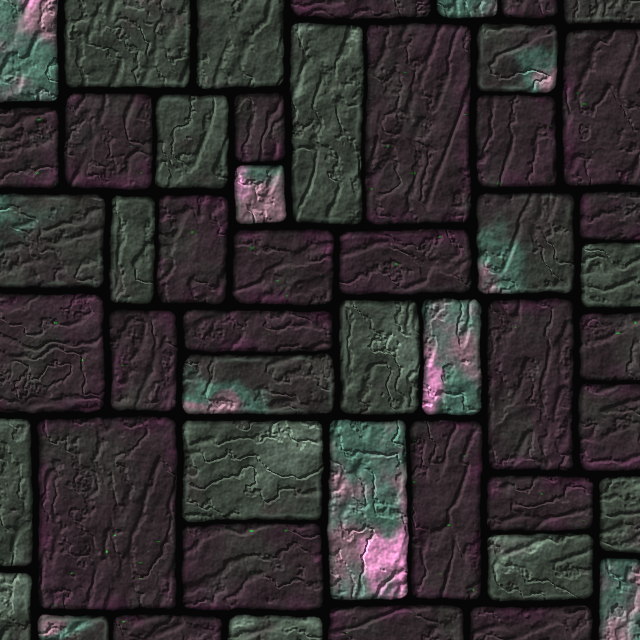
Write a Shadertoy shader that draws this texture.

```glsl
// Dark masonry of rounded plum, moss and rose stones set in black joints.

const float STONES_ACROSS = 5.0;    // layout cells along the canvas height
const float JOINT = 0.0056;         // half width of a joint
const float SEAM_TRIM = 0.0022;     // how much a split seam is tightened
const float CORNER = 0.013;         // corner radius
const float SPLIT_SHARE = 0.62;     // share of large stones cut in two
const float RELIEF = 4.2;           // strength of the carved light
const vec2 LIGHT_STEP = vec2(-0.0022, 0.0026);

const vec3 PLUM = vec3(0.185, 0.150, 0.162);
const vec3 MAGENTA = vec3(0.270, 0.135, 0.225);
const vec3 MOSS = vec3(0.215, 0.245, 0.212);
const vec3 PALE_MOSS = vec3(0.350, 0.410, 0.360);
const vec3 TEAL = vec3(0.270, 0.385, 0.340);
const vec3 MAUVE = vec3(0.490, 0.385, 0.420);
const vec3 ROSE = vec3(0.790, 0.510, 0.680);
const vec3 RIM = vec3(0.440, 0.520, 0.460);
const vec3 SPECK = vec3(0.120, 0.460, 0.140);
const vec3 JOINT_COLOR = vec3(0.018, 0.024, 0.021);

float hash(vec2 p) {
    vec3 q = fract(p.xyx * vec3(0.1031, 0.1030, 0.0973));
    q += dot(q, q.yzx + 33.33);
    return fract((q.x + q.y) * q.z);
}

float cornerSlope(vec2 cell, vec2 offset) {
    float angle = 6.2832 * hash(cell + 57.0);
    return dot(vec2(cos(angle), sin(angle)), offset);
}

// Gradient noise, about -0.7 to 0.7
float noise(vec2 p) {
    vec2 i = floor(p), f = p - i, o = vec2(1, 0);
    vec2 u = f * f * f * (f * (f * 6.0 - 15.0) + 10.0);
    return mix(mix(cornerSlope(i, f), cornerSlope(i + o, f - o), u.x),
               mix(cornerSlope(i + o.yx, f - o.yx), cornerSlope(i + 1.0, f - 1.0), u.x), u.y);
}

float fbm(vec2 p, int octaves) {
    float sum = 0.0, amp = 0.6;
    for (int k = 0; k < octaves; k++) {
        sum += amp * noise(p);
        p = mat2(1.6, 1.2, -1.2, 1.6) * p + 7.3;
        amp *= 0.54;
    }
    return sum;
}

// Position of the dividing line inside a layout cell
float divider(vec2 cell) { return mix(0.14, 0.86, hash(cell + 11.0)); }

struct Stone { vec2 lo; vec2 hi; float kind; float seed; };

// Alternate cells hold a vertical or a horizontal divider; each lattice
// vertex then owns one rectangle, which may be cut in two.
Stone findStone(vec2 g) {
    vec2 c = floor(g), f = g - c, side;
    if (mod(c.x + c.y, 2.0) < 0.5) {
        side.x = step(divider(c), f.x);
        side.y = step(divider(c + vec2(2.0 * side.x - 1.0, 0)), f.y);
    } else {
        side.y = step(divider(c), f.y);
        side.x = step(divider(c + vec2(0, 2.0 * side.y - 1.0)), f.x);
    }
    vec2 v = c + side;
    float sw = divider(v - 1.0), ne = divider(v);
    float nw = divider(v - vec2(1, 0)), se = divider(v - vec2(0, 1));
    bool even = mod(v.x + v.y, 2.0) < 0.5;
    vec2 lo = v - 1.0 + (even ? vec2(sw, se) : vec2(nw, sw));
    vec2 hi = v + (even ? vec2(ne, nw) : vec2(se, ne));

    vec2 size = hi - lo;
    float part = 0.0;
    bool alongX = (size.x > size.y) == (hash(v + 31.0) < 0.65);
    vec2 axis = alongX ? vec2(1, 0) : vec2(0, 1);
    if (dot(size, axis) > 0.85 && hash(v + 73.0) < SPLIT_SHARE) {
        float cut = dot(lo + size * mix(0.4, 0.6, hash(v + 91.0)), axis);
        float trim = SEAM_TRIM * STONES_ACROSS;
        part = step(cut, dot(g, axis));
        if (part > 0.5) lo = mix(lo, vec2(cut - trim), axis);
        else hi = mix(hi, vec2(cut + trim), axis);
    }
    // Even spread of kinds over the lattice
    float kind = fract(0.7549 * v.x + 0.5698 * v.y + 0.41 * part + 0.13);
    return Stone(lo, hi, kind, hash(v + 19.0 * part + 5.0));
}

// Rough surface with flaky creases along the stone's grain
float height(vec2 p, vec2 grain) {
    float rough = fbm(p * 13.0, 5);
    float crease = abs(noise(p * grain + 1.3 * rough));
    return 0.85 * rough + 0.28 * smoothstep(0.0, 0.16, crease);
}

vec3 stoneColor(vec2 p, vec2 uv, float depth, Stone s) {
    vec2 shift = vec2(s.seed * 37.0, s.seed * 91.0);
    float cloud = clamp(0.5 + 1.1 * fbm(p * 8.0 + shift, 4), 0.0, 1.0);
    float blot = fbm(p * 12.0 - shift, 4);
    vec2 corner = step(0.5, vec2(s.seed, fract(s.seed * 7.0)));
    float glow = 1.0 - smoothstep(0.05, 0.75, length(uv - corner) + 0.6 * blot);
    if (s.kind < 0.46) {
        vec3 col = mix(PLUM, MOSS, 0.45 * smoothstep(0.45, 0.9, cloud));
        float stain = smoothstep(0.035, 0.0, depth) * smoothstep(-0.1, 0.3, blot);
        col = mix(col, MAGENTA, 0.7 * stain + 0.25 * glow);
        return mix(col, SPECK, 0.8 * smoothstep(0.50, 0.58, noise(p * vec2(75, 120))));
    }
    if (s.kind < 0.74) {
        vec3 col = mix(MOSS, PALE_MOSS, smoothstep(0.45, 1.0, cloud + 0.35 * (uv.y - 0.4)));
        return mix(col, PLUM * 1.2, 0.5 * smoothstep(0.05, 0.4, blot));
    }
    if (s.kind < 0.90) {
        vec3 col = mix(mix(PLUM, MOSS, cloud), TEAL, smoothstep(0.0, 0.45, glow));
        return mix(col, MAUVE, smoothstep(0.45, 0.85, glow));
    }
    vec3 col = mix(TEAL, MAUVE, smoothstep(0.35, 0.75, cloud));
    return mix(col, ROSE, smoothstep(0.25, 0.75, glow + 0.5 * (cloud - 0.5)));
}

void mainImage(out vec4 fragColor, in vec2 fragCoord) {
    vec2 p = fragCoord / iResolution.y;
    vec2 bent = p + 0.005 * vec2(noise(p * 8.0), noise(p * 8.0 + 40.0))
                  + 0.0025 * vec2(noise(p * 34.0), noise(p * 34.0 + 80.0));
    Stone s = findStone(bent * STONES_ACROSS);

    // Rounded, slightly ragged outline
    vec2 halfSize = 0.5 * (s.hi - s.lo) / STONES_ACROSS;
    vec2 q = bent - 0.5 * (s.lo + s.hi) / STONES_ACROSS;
    vec2 uv = 0.5 + 0.5 * q / halfSize;
    vec2 d = abs(q) - halfSize + JOINT + CORNER;
    float depth = CORNER - length(max(d, 0.0)) - min(max(d.x, d.y), 0.0);
    depth += 0.0035 * fbm(p * 45.0 + s.seed * 50.0, 3);

    // Colour, carved light and fine grain
    vec3 col = stoneColor(p, uv, depth, s);
    vec2 grain = halfSize.x > halfSize.y ? vec2(9, 24) : vec2(24, 9);
    vec2 surface = p + s.seed * 23.0;
    float lit = height(surface, grain) - height(surface + LIGHT_STEP, grain);
    col *= clamp(1.0 + RELIEF * lit, 0.45, 1.7) * (1.0 + 0.16 * noise(p * 210.0));

    // Worn bright rim, then the fall into the joint
    float rim = exp(-pow((depth - 0.0055) / 0.0032, 2.0));
    float wear = smoothstep(-0.2, 0.35, noise(p * 24.0 + s.seed * 9.0));
    col = mix(col, RIM, rim * wear * (s.kind < 0.46 ? 0.12 : 0.5));
    col *= mix(0.5, 1.0, smoothstep(0.0, 0.009, depth));
    float soft = max(0.0016, 0.8 / iResolution.y);
    col = mix(JOINT_COLOR, col, smoothstep(-soft, soft, depth));
    fragColor = vec4(col, 1.0);
}
```
